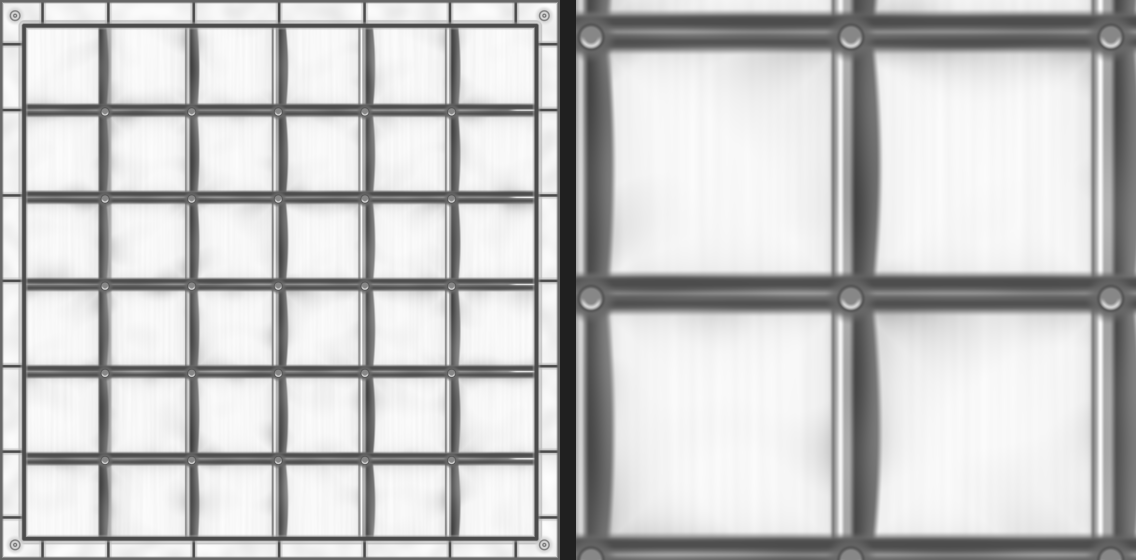
Left: the whole. Right: its middle third, enlarged.
This texture map is drawn by a WebGL 2 fragment shader. Its source:

```glsl
#version 300 es
precision highp float;
// Six by six window of pale glass panes in a grey metal grid, with knobs at the
// crossings and a riveted border of short plates. Bars are layered distance
// bands; gradient noise adds streaks, smudges and uneven metal.

uniform vec2 u_resolution;
out vec4 outColor;

const vec2 GRID_CENTER = vec2(0.4970, 0.4890);
const vec2 GRID_PITCH = vec2(0.1547, 0.1556);
const float LAST_BAR = 2.0;              // bars run from -2 to 2 on each axis
const vec2 FRAME_CENTER = vec2(0.5005, 0.4960);
const vec2 FRAME_HALF = vec2(0.4575, 0.4580);
const float FRAME_WIDTH = 0.0036;
const float BAR_HALF = 0.0112;
const float KNOB_RADIUS = 0.0066;
const vec2 PLATE_CENTER = vec2(0.4985);
const float PLATE_PITCH = 0.1525;
const float PLATE_END = 0.4225;          // joint next to each corner
const float RIVET_OFFSET = 0.4725;
const float GLASS = 0.975;
const float DARK = 0.29;
const float STEEL = 0.41;
const float MID = 0.55;

vec2 hashGradient(vec2 cell) {
    vec3 h = fract(cell.xyx * vec3(0.1031, 0.1030, 0.0973));
    h += dot(h, h.yzx + 33.33);
    float angle = 6.2832 * fract((h.x + h.y) * h.z);
    return vec2(cos(angle), sin(angle));
}

float gradientNoise(vec2 p) {
    vec2 i = floor(p), f = fract(p);
    vec2 u = f * f * f * (f * (f * 6.0 - 15.0) + 10.0);
    vec2 e = vec2(1.0, 0.0);
    float low = mix(dot(hashGradient(i), f), dot(hashGradient(i + e), f - e), u.x);
    float high = mix(dot(hashGradient(i + e.yx), f - e.yx), dot(hashGradient(i + 1.0), f - 1.0), u.x);
    return mix(low, high, u.y);
}

// Soft band of the given half width around d = 0, never sharper than a pixel.
float band(float d, float halfWidth, float soft) {
    float s = max(soft, 0.8 / min(u_resolution.x, u_resolution.y));
    return 1.0 - smoothstep(halfWidth - s, halfWidth + s, abs(d));
}

float boxDistance(vec2 p, vec2 halfSize) {
    vec2 q = abs(p) - halfSize;
    return length(max(q, 0.0)) + min(max(q.x, q.y), 0.0);
}

float paneTone(vec2 uv, vec2 fromBar) {
    float streaks = gradientNoise(vec2(uv.x * 190.0, uv.y * 5.0));
    float smudge = gradientNoise(uv * vec2(13.0, 17.0) + 4.7);
    vec2 edge = exp(-max(abs(fromBar) - BAR_HALF, 0.0) * 85.0);
    float grime = max(edge.x, edge.y) * (0.07 + 0.22 * max(smudge, 0.0));
    return GLASS + 0.025 * streaks - 0.05 * max(smudge, 0.0) - grime;
}

// Upright bar: grey body, bright reveal on its left and a bowed dark blade.
float uprightBar(float tone, float d, float column, float bow, vec2 uv) {
    float wear = gradientNoise(uv * vec2(40.0, 12.0));
    float reveal = smoothstep(-2.5, 0.5, column);
    float lean = 0.0093 + 0.0023 * column - 0.0016 * column * column;
    tone = mix(tone, 0.66 + 0.1 * wear, band(d, BAR_HALF, 0.0030));
    tone = mix(tone, STEEL, 0.75 * band(d + 0.0105, 0.0010, 0.0012));
    tone = mix(tone, 0.98, reveal * band(d + 0.0062, 0.0014, 0.0014));
    float left = lean - 0.0085;
    float right = lean + 0.0035 + 0.0045 * bow;
    float blade = band(d - 0.5 * (left + right), 0.5 * (right - left), 0.0024);
    float bladeTone = mix(DARK, 0.46, smoothstep(left, right, d)) + 0.12 * wear;
    return mix(tone, bladeTone, blade);
}

// Level bar: two dark rails with a lighter groove that brightens at the right.
float levelBar(float tone, float d, vec2 uv) {
    float wear = gradientNoise(uv * vec2(14.0, 60.0) + 9.1);
    float groove = mix(MID, 0.92, smoothstep(0.905, 0.925, uv.x));
    tone = mix(tone, STEEL + 0.1 * wear, band(d, BAR_HALF, 0.0032));
    tone = mix(tone, DARK, 0.9 * band(d - 0.0062, 0.0028, 0.0020));
    tone = mix(tone, groove + 0.15 * wear, band(d, 0.0013, 0.0016));
    return mix(tone, DARK, 0.75 * band(d + 0.0060, 0.0020, 0.0018));
}

float knob(float tone, vec2 p) {
    float r = length(p);
    tone = mix(tone, STEEL, 0.8 * band(r, 0.0125, 0.0040));
    tone = mix(tone, DARK, band(r, KNOB_RADIUS + 0.0012, 0.0015));
    tone = mix(tone, 0.53, band(r, KNOB_RADIUS, 0.0013));
    float lit = smoothstep(0.2, -0.8, p.y / max(r, 0.0005));
    return mix(tone, 0.84, lit * band(r - 0.0052, 0.0011, 0.0013));
}

float borderTone(vec2 uv, float outside) {
    float tone = 0.95 + 0.07 * gradientNoise(uv * 24.0);
    tone = mix(tone, 0.70, 0.7 * band(outside - 0.0085, 0.0016, 0.0016));
    // Joints cross the strip, so each uses the coordinate along its side.
    vec2 side = abs(uv - 0.5);
    float along = side.x > side.y ? uv.y - PLATE_CENTER.y : uv.x - PLATE_CENTER.x;
    float index = clamp(round(along / PLATE_PITCH), -LAST_BAR, LAST_BAR);
    float joint = min(abs(along - index * PLATE_PITCH), abs(abs(along) - PLATE_END));
    tone = mix(tone, 0.74, 0.6 * band(joint, 0.0060, 0.0020));
    tone = mix(tone, DARK, band(joint, 0.0023, 0.0014));
    float r = length(abs(uv - 0.4995) - RIVET_OFFSET);
    tone = mix(tone, 0.84, band(r, 0.0140, 0.0050));
    tone = mix(tone, 0.50, band(r - 0.0085, 0.0013, 0.0014));
    tone = mix(tone, 0.46, band(r - 0.0025, 0.0012, 0.0013));
    float rim = 0.5 - max(side.x, side.y);
    return mix(tone, 0.40, band(rim, 0.0052, 0.0025));
}

void main() {
    vec2 uv = gl_FragCoord.xy / u_resolution;
    vec2 cell = (uv - GRID_CENTER) / GRID_PITCH;
    vec2 bar = clamp(round(cell), -LAST_BAR, LAST_BAR);
    vec2 fromBar = (cell - bar) * GRID_PITCH;
    float v = fract(cell.y);
    float frame = boxDistance(uv - FRAME_CENTER, FRAME_HALF);

    float tone = paneTone(uv, fromBar);
    tone = uprightBar(tone, fromBar.x, bar.x, 4.0 * v * (1.0 - v), uv);
    tone = levelBar(tone, fromBar.y - 0.0030, uv);
    tone = knob(tone, fromBar);
    if (frame > 0.0) tone = borderTone(uv, frame);
    tone = mix(tone, 0.62, 0.5 * band(frame, 0.0065, 0.0022));
    tone = mix(tone, DARK, band(frame, FRAME_WIDTH, 0.0017));
    outColor = vec4(vec3(clamp(tone, 0.0, 1.0)), 1.0);
}
```
